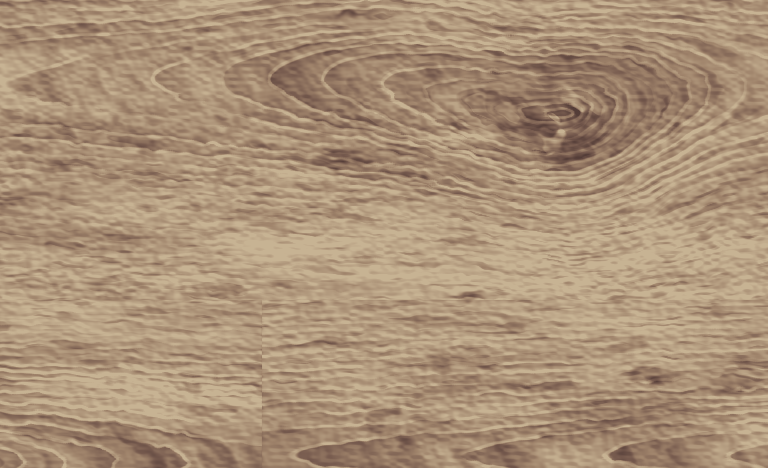
Write a Shadertoy shader that draws this texture.

```glsl
// Weathered oak floor planks: arched growth rings around a knot, fine embossed grain and faint seams.
#define BASE_TONE 0.79
#define RING_DENSITY 60.0
#define RING_DARK 0.52
#define RING_PALE 0.36
#define RELIEF 0.54
#define STREAKS 0.72
#define BLOTCHES 0.62
#define KNOT_DARK 1.30
#define SEAM_Y 0.359
#define JOINT_X 0.56

const vec3 KNOT_BROWN = vec3(0.33, 0.24, 0.22);
const vec3 DARK_OAK = vec3(0.47, 0.36, 0.31);
const vec3 MID_OAK = vec3(0.62, 0.51, 0.415);
const vec3 PALE_OAK = vec3(0.755, 0.67, 0.55);
const vec2 KNOT = vec2(1.21, 0.73);

// Small dark marks: centre and radii
const vec4 MARKS[5] = vec4[5](
    vec4(0.76, 0.967, 0.060, 0.010), vec4(0.73, 0.655, 0.055, 0.014),
    vec4(1.38, 0.197, 0.036, 0.015), vec4(1.57, 0.178, 0.052, 0.018),
    vec4(1.00, 0.370, 0.045, 0.007));

float hash(vec2 p) {
    return fract(sin(dot(p, vec2(127.1, 311.7))) * 43758.5453);
}

float noise(vec2 p) {
    vec2 i = floor(p), f = fract(p);
    f = f * f * (3.0 - 2.0 * f);
    return mix(mix(hash(i), hash(i + vec2(1, 0)), f.x),
               mix(hash(i + vec2(0, 1)), hash(i + vec2(1, 1)), f.x), f.y);
}

float fbm(vec2 p) {
    float sum = 0.0, amp = 0.5;
    for (int i = 0; i < 4; i++) {
        sum += amp * noise(p);
        p = p * 2.03 + 17.1;
        amp *= 0.5;
    }
    return sum / 0.9375;
}

// Crisp light and shadow of a bumpy surface, lit from above
float emboss(vec2 q) {
    return smoothstep(-0.45, 0.45, noise(q) - noise(q + vec2(0.3, 0.7))) - 0.5;
}

// Distance from the tree heart: closed arches near it, straight grain far away
float growth(vec2 p, vec2 heart, vec2 rates, float width, float dip) {
    float dx = p.x - heart.x;
    float depth = width * tanh(abs(dx) * (dx < 0.0 ? rates.x : rates.y));
    float sag = dip * exp(-dx * dx * 14.0) * smoothstep(0.36, 0.6, p.y);
    return length(vec2(depth, p.y - heart.y + sag));
}

float blob(vec2 d, vec2 radii) {
    d /= radii;
    return exp(-dot(d, d));
}

void mainImage(out vec4 fragColor, in vec2 fragCoord) {
    vec2 p = fragCoord / iResolution.y;
    float plank = p.y > SEAM_Y ? 0.0 : (p.x < JOINT_X ? 1.0 : 2.0);
    vec2 s = p + plank * vec2(5.3, 3.7);

    // Grain wavers, frays and parts around the small marks
    vec2 w = p + vec2(0.010, 0.005) * (noise(s * vec2(55.0, 75.0)) - 0.5);
    w.y += 0.022 * (noise(s * vec2(3.0, 6.0)) - 0.5) + 0.008 * (noise(s * vec2(18.0, 30.0)) - 0.5);
    float marks = 0.0;
    for (int i = 0; i < 5; i++) {
        vec2 d = p - MARKS[i].xy;
        w.y -= 0.5 * d.y * blob(d, MARKS[i].zw * 1.8);
        d += 0.03 * (vec2(noise(p * vec2(30.0, 70.0)), noise(p * vec2(35.0, 80.0) + 9.0)) - 0.5);
        marks += blob(d, MARKS[i].zw);
    }
    float g;
    if (plank < 0.5) g = growth(w, vec2(1.207, 0.825), vec2(1.3, 3.5), 0.19, 0.075);
    else if (plank < 1.5) g = growth(w, vec2(-0.1, 0.02), vec2(2.0), 0.12, 0.0);
    else g = growth(w, vec2(2.0, 0.03), vec2(0.9), 0.13, 0.0);

    // Growth rings: a dark ramp ending in a thin, broken pale line
    float phase = g * RING_DENSITY + 1.3 * noise(vec2(g * 25.0, s.x * 0.8));
    float f = fract(phase);
    float slope = max(fwidth(phase) * iResolution.y, 8.0);
    float line = 1.0 - smoothstep(0.001, 0.0045, min(f, 1.0 - f) / slope);
    float near = 1.0 - smoothstep(0.16, 0.30, g);
    float broken = smoothstep(0.25, 0.65, noise(vec2(s.x * 9.0, phase * 0.8)));
    float strength = mix(0.42, 1.0, near) * (0.4 + 0.6 * hash(vec2(floor(phase), plank)));
    float tone = BASE_TONE;
    tone -= RING_DARK * strength * smoothstep(0.2, 0.95, f) * (1.0 - line) * mix(0.45, 1.0, broken);
    tone += RING_PALE * line * mix(0.3, 1.0, near) * mix(0.25, 1.0, broken);

    // Broad stains, streaks along the grain, thin pores and embossing
    float along = s.x + 0.5 * s.y;
    tone += BLOTCHES * (fbm(s * vec2(1.6, 6.0)) - 0.5);
    tone += STREAKS * (fbm(vec2(along * 3.5, g * 36.0 + plank * 9.0)) - 0.5);
    tone -= 0.36 * smoothstep(0.62, 0.85, noise(vec2(along * 20.0, g * 130.0 + 31.0)));
    float rough = mix(0.65, 1.35, noise(s * vec2(4.0, 8.0) + 5.0));
    tone += RELIEF * rough * (0.45 * emboss(vec2(along * 45.0, g * 135.0)) + 0.6 * emboss(s * vec2(70.0, 135.0)));

    // Pale and dark bands of each plank
    if (plank < 0.5) {
        tone += 0.13 * (1.0 - smoothstep(0.42, 0.60, p.y));
        tone -= 0.12 * blob(p - vec2(0.7, 0.68), vec2(0.9, 0.09));
    } else if (plank < 1.5) tone -= 0.05;
    else tone += 0.14 * smoothstep(0.20, 0.28, p.y);

    // Main knot: dark halo, rough core, pale flecks and a pale streak beside it
    vec2 k = p - KNOT;
    float core = blob(k, vec2(0.10, 0.075));
    float halo = blob(k + vec2(0.02, 0.0), vec2(0.22, 0.15));
    float fleck = smoothstep(0.62, 0.82, noise(mat2(0.8, 0.6, -0.6, 0.8) * k * vec2(30.0, 62.0) + 40.0));
    tone -= KNOT_DARK * (0.50 * core + 0.26 * halo) * (0.5 + noise(k * vec2(22.0, 34.0)));
    tone += core * (0.75 * fleck + 0.6 * emboss(k * vec2(48.0, 60.0)));
    tone += 0.55 * blob(k + vec2(0.20, 0.025), vec2(0.10, 0.014)) * (0.5 + noise(p * vec2(25.0, 90.0)));
    tone -= 0.75 * min(marks, 1.0) * (0.4 + 1.2 * noise(p * vec2(40.0, 110.0)));

    // Faint seams between planks
    float seam = 1.0 - smoothstep(0.001, 0.004, abs(p.y - SEAM_Y));
    float joint = (1.0 - smoothstep(0.001, 0.004, abs(p.x - JOINT_X))) * step(p.y, SEAM_Y);
    tone -= 0.06 * max(seam, joint);

    vec3 color = mix(DARK_OAK, MID_OAK, clamp(tone * 2.0, 0.0, 1.0));
    color = mix(color, PALE_OAK, clamp(tone * 2.0 - 1.0, 0.0, 1.2));
    fragColor = vec4(mix(color, KNOT_BROWN, clamp(-tone * 1.8, 0.0, 1.0)), 1.0);
}
```
